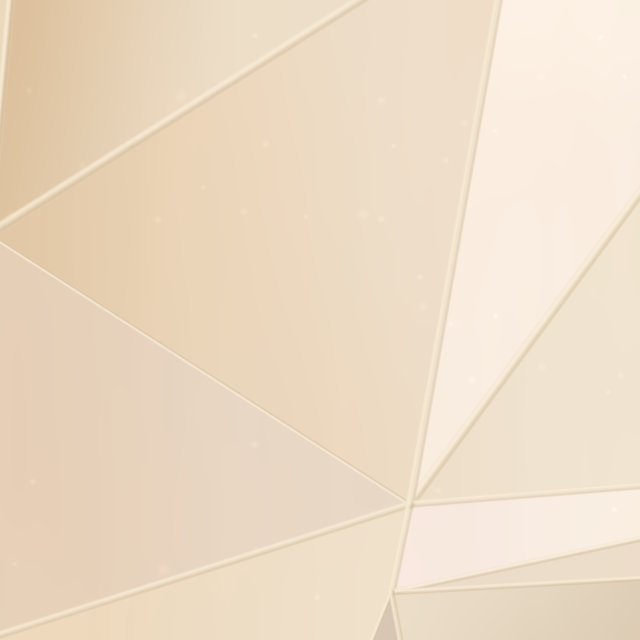
A Shadertoy shader for this background:

```glsl
float hash(vec2 p) {
    vec3 q = fract(vec3(p.xyx) * 0.1031);
    q += dot(q, q.yzx + 33.33);
    return fract((q.x + q.y) * q.z);
}

float noise(vec2 p) {
    vec2 i = floor(p), f = fract(p);
    f = f * f * (3.0 - 2.0 * f);
    return mix(mix(hash(i), hash(i + vec2(1, 0)), f.x),
               mix(hash(i + vec2(0, 1)), hash(i + vec2(1, 1)), f.x), f.y);
}

// Signed distance to the line a-b, positive on its left
float side(vec2 p, vec2 a, vec2 b) {
    vec2 d = normalize(b - a);
    return d.x * (p.y - a.y) - d.y * (p.x - a.x);
}

float leftOf(vec2 p, vec2 a, vec2 b) {
    float soft = 0.7 / iResolution.y;
    return smoothstep(-soft, soft, side(p, a, b));
}

// Sector at o, counterclockwise from a to b
float wedge(vec2 p, vec2 o, vec2 a, vec2 b) {
    return leftOf(p, o, a) * leftOf(p, b, o);
}

// Raised seam: translucent body, bright left lip, soft shaded right lip
vec3 seam(vec3 color, vec2 p, vec2 a, vec2 b, float width) {
    vec2 ab = b - a;
    float along = clamp(dot(p - a, ab) / dot(ab, ab), 0.0, 1.0);
    float dist = length(p - a - ab * along);
    float d = side(p, a, b) / width;
    float soft = max(0.0012, 1.0 / iResolution.y);
    float body = 1.0 - smoothstep(width - soft, width + soft, dist);
    color = mix(color, vec3(0.93, 0.87, 0.77), 0.5 * body);
    float lip = exp(-pow((d - 0.45) * 2.4, 2.0));
    color = mix(color, vec3(0.985, 0.945, 0.87), 0.6 * body * lip);
    float shade = exp(-pow((d + 0.6) * 2.4, 2.0));
    return mix(color, color * vec3(0.93, 0.91, 0.88), 0.8 * body * shade);
}

// Scattered soft specks, at most one in each cell
float dust(vec2 p, float cells) {
    vec2 id = floor(p * cells);
    vec2 center = 0.2 + 0.6 * vec2(hash(id + 7.0), hash(id + 31.0));
    float radius = mix(0.05, 0.10, hash(id + 53.0));
    float d = length(fract(p * cells) - center);
    return step(0.8, hash(id + 91.0)) * smoothstep(radius, 0.0, d);
}

void mainImage(out vec4 fragColor, in vec2 fragCoord) {
    vec2 p = fragCoord / iResolution.xy;

    // Junctions and the far ends of the seams
    vec2 hub = vec2(0.6406, 0.2122), knee = vec2(0.612, 0.0742), tip = vec2(-0.017, 0.634);
    vec2 tipTop = vec2(0.6243, 1.0395), tipCorner = vec2(0.0199, 1.0366);
    vec2 hubTop = vec2(0.7961, 1.1), hubRise = vec2(1.0719, 0.795);
    vec2 hubRight = vec2(1.0719, 0.2468), hubLeft = vec2(-0.064, -0.0124);
    vec2 kneeRise = vec2(1.039, 0.166), kneeRight = vec2(1.039, 0.098);
    vec2 kneeLeft = vec2(0.567, -0.037), kneeDown = vec2(0.633, -0.037);

    // Left facets
    vec3 color = mix(vec3(0.885, 0.78, 0.645), vec3(0.92, 0.835, 0.725), smoothstep(-0.02, 0.36, p.x));
    color = mix(color, vec3(0.935, 0.87, 0.79), smoothstep(0.28, 0.76, p.x + 0.2 * (p.y - 0.5)));
    vec3 rose = mix(vec3(0.90, 0.81, 0.715), vec3(0.913, 0.845, 0.775), smoothstep(0.0, 0.5, p.x));
    rose = mix(rose, vec3(0.905, 0.835, 0.735), 0.6 * smoothstep(0.3, 0.0, p.x + p.y));
    color = mix(color, rose, leftOf(p, hub, tip));
    vec3 umber = mix(vec3(0.86, 0.745, 0.60), vec3(0.93, 0.87, 0.785),
                     smoothstep(-0.06, 0.42, p.x + 0.15 * (1.0 - p.y)));
    color = mix(color, umber, leftOf(p, tip, tipTop));
    color = mix(color, vec3(0.92, 0.85, 0.74), leftOf(p, tip, tipCorner));
    vec3 sand = mix(vec3(0.93, 0.85, 0.74), vec3(0.94, 0.88, 0.795), smoothstep(0.1, 0.6, p.x));
    color = mix(color, sand, leftOf(p, hub, hubLeft));

    // Right facets
    vec3 ivory = mix(vec3(0.98, 0.93, 0.88), vec3(0.985, 0.945, 0.895), smoothstep(0.75, 1.0, p.y));
    color = mix(color, ivory, wedge(p, hub, hubRise, hubTop));
    vec3 cream = mix(vec3(0.935, 0.875, 0.79), vec3(0.945, 0.895, 0.815), smoothstep(0.65, 0.95, p.x));
    color = mix(color, cream, wedge(p, hub, hubRight, hubRise));
    vec3 blush = mix(vec3(0.975, 0.912, 0.875), vec3(0.98, 0.935, 0.885), smoothstep(0.65, 1.0, p.x));
    color = mix(color, blush, wedge(p, hub, knee, hubRight) * leftOf(p, knee, kneeRise));
    color = mix(color, vec3(0.925, 0.865, 0.79), wedge(p, knee, kneeRight, kneeRise));
    vec3 dusk = mix(vec3(0.92, 0.865, 0.78), vec3(0.865, 0.80, 0.71),
                    smoothstep(0.65, 1.1, p.x + 0.8 * (0.08 - p.y)));
    color = mix(color, dusk, wedge(p, knee, kneeDown, kneeRight));
    color = mix(color, vec3(0.84, 0.775, 0.70), wedge(p, knee, kneeLeft, kneeDown));

    // Faint brushed streaks, warm clouds and specks
    color += 0.005 * (noise(p * vec2(34.0, 3.0)) - 0.5);
    color += vec3(0.008, -0.001, -0.006) * (noise(p * vec2(7.0, 5.0) + 11.0) - 0.5);
    color += 0.028 * dust(p, 11.0) + 0.022 * dust(p + 0.37, 7.0);

    // Seams, each with its bright lip on the left
    color = seam(color, p, tip, tipCorner, 0.007);
    color = seam(color, p, tip, tipTop, 0.0085);
    color = seam(color, p, hub, tip, 0.0035);
    color = seam(color, p, hubLeft, hub, 0.0065);
    color = seam(color, p, hub, hubRise, 0.008);
    color = seam(color, p, hub, hubTop, 0.0075);
    color = seam(color, p, hub, hubRight, 0.006);
    color = seam(color, p, knee, hub, 0.0065);
    color = seam(color, p, knee, kneeRise, 0.005);
    color = seam(color, p, knee, kneeRight, 0.005);
    color = seam(color, p, kneeLeft, knee, 0.005);
    color = seam(color, p, kneeDown, knee, 0.005);

    fragColor = vec4(clamp(color, 0.0, 1.0), 1.0);
}
```
